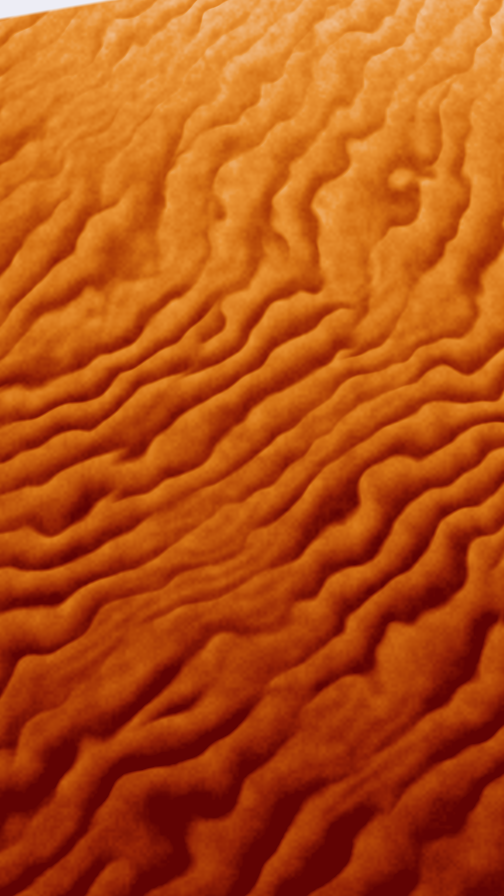
Reproduce this texture procedurally as a Shadertoy shader.

```glsl
// Wind-rippled desert sand seen at a slant, red in the foreground and gold far away.

const vec3 SKY = vec3(0.93, 0.93, 0.96);
const float HORIZON = 1.7;       // vanishing height, in canvas heights
const float RIPPLE_RATE = 15.5;  // ripples per ground unit

// Sand colours from deepest shade to brightest light
const vec3 SAND[6] = vec3[6](
    vec3(0.38, 0.01, 0.01), vec3(0.58, 0.13, 0.02), vec3(0.71, 0.28, 0.03),
    vec3(0.83, 0.44, 0.08), vec3(0.91, 0.57, 0.20), vec3(0.94, 0.73, 0.53));

float hash(vec2 p) {
    vec3 q = fract(p.xyx * vec3(0.1031, 0.1030, 0.0973));
    q += dot(q, q.yzx + 33.33);
    return fract((q.x + q.y) * q.z);
}

float noise(vec2 p) {
    vec2 cell = floor(p), f = fract(p);
    f = f * f * (3.0 - 2.0 * f);
    float low = mix(hash(cell), hash(cell + vec2(1, 0)), f.x);
    float high = mix(hash(cell + vec2(0, 1)), hash(cell + vec2(1, 1)), f.x);
    return mix(low, high, f.y);
}

float fbm(vec2 p, int octaves) {
    float sum = 0.0, weight = 0.5;
    for (int i = 0; i < octaves; i++) {
        sum += weight * (noise(p) - 0.5);
        p = mat2(1.6, 1.2, -1.2, 1.6) * p + 17.3;
        weight *= 0.5;
    }
    return sum;
}

// Screen to ground: features shrink with height but keep their slope
vec2 toGround(vec2 p) {
    float depth = HORIZON - p.y;
    return vec2((p.x - 0.25) / depth, -log(depth));
}

// A local change of ripple slope around one distance
float bend(float y, float centre, float width, float strength) {
    return strength * width * tanh((y - centre) / width);
}

// Ripple count across the slope; its level lines are the crests
float ripplePhase(vec2 g, float seed) {
    float y = g.y + 0.06 * fbm(g * 3.0 + 4.0, 2);
    float climb = 1.05 * y + bend(y, -0.17, 0.13, 0.9) - bend(y, 0.04, 0.09, 0.7);
    return RIPPLE_RATE * (g.x - climb) + seed * 0.37
         + 1.8 * fbm(g * 4.5 + seed, 2) + 1.6 * fbm(g * 15.0 + seed * 3.0, 3);
}

float crestLight(float f) {
    return smoothstep(0.86, 1.0, f) + 1.0 - smoothstep(0.0, 0.4, f);
}

// Shade deepens slowly, then ends sharply at the next crest
float hollowShade(float f, float start) {
    return smoothstep(start, 0.83, f) * (1.0 - smoothstep(0.84, 1.0, f));
}

// One set of ripples, lit on the crest and dark in the hollow
float ripples(float phase, float depth) {
    float f = fract(phase);
    return 0.6 * mix(0.5, 1.0, depth) * crestLight(f)
         - mix(0.45, 1.9, depth) * hollowShade(f, mix(0.5, 0.22, depth));
}

// Side-lit bumps: difference of a noise height towards the light
float bumps(vec2 p, vec2 lightStep) {
    return fbm(p, 3) - fbm(p + lightStep, 3);
}

vec3 sandColor(float tone) {
    float t = clamp(tone, 0.0, 4.999);
    int i = int(t);
    return mix(SAND[i], SAND[i + 1], fract(t));
}

void mainImage(out vec4 fragColor, in vec2 fragCoord) {
    vec2 p = fragCoord / iResolution.y;
    float width = iResolution.x / iResolution.y;
    vec2 g = toGround(p);
    float along = dot(g, vec2(0.7, 0.71));
    float across = dot(g, vec2(0.71, -0.7));

    // Two ripple sets trade places in patches, so crests end and fork
    float phaseA = ripplePhase(g, 9.0);
    float phaseB = ripplePhase(g, 23.0);
    float patchMask = smoothstep(0.43, 0.57, noise(vec2(along * 6.0, across * 10.0) + 60.0));
    float depth = smoothstep(0.18, 0.72, noise(vec2(along * 9.0, across * 16.0) + 12.0) * 0.65
                                       + noise(g * 24.0) * 0.35);
    float relief = mix(ripples(phaseA, depth), ripples(phaseB, depth), patchMask);
    float crest = mix(crestLight(fract(phaseA)), crestLight(fract(phaseB)), patchMask);

    // Finer soft ripples where the main ones are shallow
    float fine = 2.0 * phaseA + 2.0 * fbm(g * 12.0 + 70.0, 2);
    relief += 0.22 * (1.0 - depth) * sin(6.2832 * fine);
    float fade = mix(1.0, 0.5, smoothstep(0.65, 0.95, p.y));

    // Ribs along the crests, lumps and grain
    float ribs = crest * (noise(vec2(along * 95.0, across * 38.0)) - 0.5);
    float lumps = bumps(g * 50.0, vec2(-0.5, 0.4));
    float grain = noise(p * 260.0) - 0.5;

    // Light grows with distance and towards the right of the far slope
    float tone = 0.9 + 3.1 * p.y + 0.4 * smoothstep(0.82, 1.0, p.y);
    tone += 0.9 * (p.x - 0.5 * width) * smoothstep(0.3, 0.8, p.y);
    tone += 0.8 * fbm(g * 2.5 + 40.0, 2) + fade * relief;
    tone += 0.55 * ribs + 0.95 * lumps + 0.32 * grain;

    // Sliver of sky over the far left edge
    float skyline = p.y - (0.978 + 0.17 * p.x);
    float sky = smoothstep(-0.002, 0.003, skyline);
    fragColor = vec4(mix(sandColor(tone), SKY, sky), 1.0);
}
```
